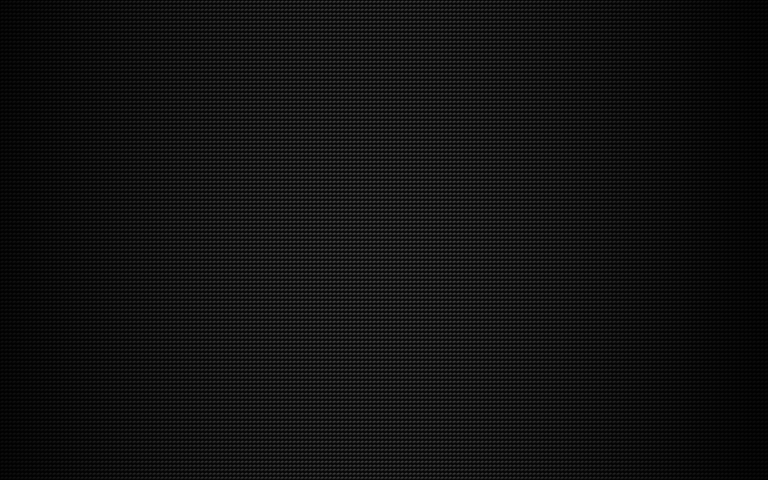
Give the GLSL for this pattern, as a Shadertoy shader.

```glsl
// A fine woven mesh: small slanted grey beads in rows on a near-black ground.
// One bead is a capsule distance in a 192 x 120 grid of cells, averaged over
// sub-samples, and lit by a periodic glow that fades towards the sides.

const float TAU = 6.2831853;
const vec2 REPEATS = vec2(192.0, 120.0);
const int SAMPLES = 4;

const vec3 GROUND = vec3(0.026);
const vec3 BEAD_LOW = vec3(0.15);
const vec3 BEAD_HIGH = vec3(0.29);

// Distance from p to a thick segment between a and b.
float capsule(vec2 p, vec2 a, vec2 b, float radius) {
    vec2 pa = p - a;
    vec2 ba = b - a;
    float along = clamp(dot(pa, ba) / dot(ba, ba), 0.0, 1.0);
    return length(pa - ba * along) - radius;
}

// Smooth wave that is 1 at the centre and 0 half a period away.
float wave(float x, float centre) {
    return 0.5 + 0.5 * cos(TAU * (x - centre));
}

// Light over the whole sheet; it wraps on both axes.
float glow(vec2 uv) {
    float across = mix(0.2, 1.0, pow(wave(uv.x, 0.485), 0.6));
    float down = mix(0.86, 1.0, wave(uv.y, 0.5));
    return across * down;
}

// Colour of one cell, with p from -0.5 to 0.5 and soft edges.
vec3 beadCell(vec2 p, float softness) {
    vec2 tip = vec2(0.17, 0.09);
    float dist = capsule(p, -tip, tip, 0.255);
    float cover = 1.0 - smoothstep(-softness, softness, dist);
    vec3 bead = mix(BEAD_LOW, BEAD_HIGH, smoothstep(-0.3, 0.25, p.y));
    return mix(GROUND, bead, cover);
}

// Average of the mesh over the area of one canvas sample.
vec3 mesh(vec2 fragCoord, vec2 canvas) {
    vec2 cellsPerPixel = REPEATS / canvas;
    float softness = 0.02 + 0.05 * cellsPerPixel.y;
    vec3 sum = vec3(0.0);
    for (int j = 0; j < SAMPLES; j++) {
        for (int i = 0; i < SAMPLES; i++) {
            vec2 offset = (vec2(i, j) + 0.5) / float(SAMPLES) - 0.5;
            vec2 cell = (fragCoord + offset) * cellsPerPixel;
            sum += beadCell(fract(cell) - 0.5, softness);
        }
    }
    return sum / float(SAMPLES * SAMPLES);
}

void mainImage(out vec4 fragColor, in vec2 fragCoord) {
    vec2 uv = fragCoord / iResolution.xy;
    vec3 colour = mesh(fragCoord, iResolution.xy) * glow(uv);
    fragColor = vec4(colour, 1.0);
}
```
